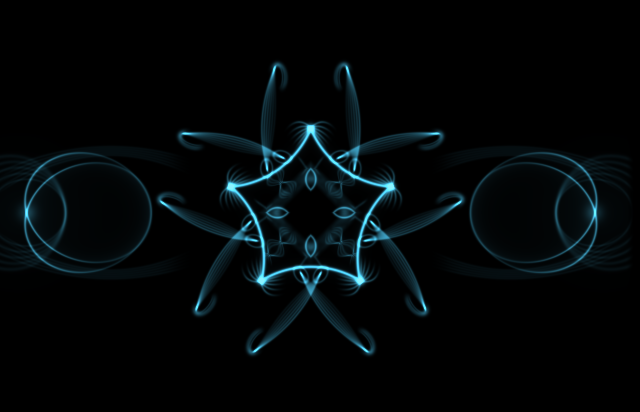
Write a Shadertoy shader that draws this background.

```glsl
// Glowing cyan filament star with ten curling arms, between two veiled side lobes on black.

const float TAU = 6.2831853;

float hash(vec2 p) {
    return fract(sin(dot(p, vec2(127.1, 311.7))) * 43758.5);
}

float noise(vec2 p) {
    vec2 i = floor(p), f = fract(p);
    f = f * f * (3.0 - 2.0 * f);
    return mix(mix(hash(i), hash(i + vec2(1, 0)), f.x),
               mix(hash(i + vec2(0, 1)), hash(i + vec2(1, 1)), f.x), f.y);
}

float line(float d, float width) {
    return exp(-d * d / (width * width));
}

// Soft window that is 1 between a and b
float span(float x, float a, float b, float soft) {
    return smoothstep(a - soft, a + soft, x) * (1.0 - smoothstep(b - soft, b + soft, x));
}

mat2 turn(float a) {
    return mat2(cos(a), -sin(a), sin(a), cos(a));
}

// Bundle of bowed strands with a curl at the far end
float arm(vec2 p) {
    float t = (p.y - 0.5) / 1.25, light = 0.0;
    float mask = span(t, 0.0, 1.0, 0.025);
    for (int i = 0; i < 6; i++) {
        float s = float(i) / 5.0;
        float x = 0.52 + 0.34 * t - 0.43 * t * t - s * 0.15 * sin(3.14 * clamp(t, 0.0, 1.0));
        float slope = (0.34 - 0.86 * t) / 1.25;
        light += line((p.x - x) / sqrt(1.0 + slope * slope), 0.014) * mix(0.36, 0.11, s);
    }
    light *= mask;
    for (int i = 0; i < 3; i++) {
        float s = float(i);
        vec2 c = (p - vec2(0.40, 1.62)) / vec2(0.06 + 0.025 * s, 0.14 + 0.015 * s);
        light += line((length(c) - 1.0) * 0.08, 0.014) * 0.23 * smoothstep(-0.9, 0.8, c.y - c.x);
    }
    // Loop where the arm joins the star
    vec2 root = (p - vec2(0.53, 0.53)) / vec2(0.07, 0.11);
    return light + line((length(root) - 1.0) * 0.08, 0.015) * 0.3;
}

// Feathers spreading from a star point; p.x is already mirrored
float plume(vec2 p) {
    float light = 0.9 * exp(-dot(p, p) * 450.0);
    for (int i = 0; i < 5; i++) {
        float s = float(i);
        float rise = 0.95 - 0.55 * s, bend = 3.4 - 0.8 * s;
        float y = rise * p.x - bend * p.x * p.x;
        float slope = rise - 2.0 * bend * p.x;
        light += line((p.y - y) / sqrt(1.0 + slope * slope), 0.015)
               * 0.42 * (1.0 - smoothstep(0.08, 0.33 - 0.03 * s, p.x));
    }
    return light;
}

// Smoky square frame, four lens nodes and diagonal chains of bubbles
float core(vec2 q) {
    vec2 m = abs(q);
    float s = m.x + m.y;
    float smoke = noise(q * 9.0) * 0.6 + noise(q * 21.0) * 0.4;
    float light = span(s, 0.40, 0.60, 0.05) * (0.06 + 0.16 * smoke);
    vec2 n = m.x > m.y ? m.yx : m;
    light += line(length(n + vec2(0.10, -0.40)) - 0.16, 0.015) * 0.55;
    light += 0.35 * exp(-dot(n - vec2(0, 0.4), n - vec2(0, 0.4)) * 260.0);
    light += line(n.x - 0.05 - 0.7 * abs(n.y - 0.53), 0.02) * span(n.y, 0.48, 0.66, 0.04) * 0.2;
    float along = s * 0.7071, across = abs(m.x - m.y) * 0.7071;
    for (int i = 0; i < 3; i++) {
        float w = (0.05 + 0.035 * float(i)) * abs(sin((along - 0.32) * 15.0 + 0.25 * float(i)));
        light += line(across - w, 0.017) * span(along, 0.34, 0.76, 0.04) * 0.17;
    }
    return light + exp(-across * across * 90.0) * span(along, 0.36, 0.7, 0.08) * 0.1 * smoke;
}

// Crossing ovals, outer veils and long streaks; q is mirrored in x and y
float lobe(vec2 q) {
    float light = 0.0;
    for (int i = 0; i < 2; i++) {
        float side = 1.0 - 2.0 * float(i);
        vec2 c = turn(0.35 * side) * (q - vec2(2.67, 0.06 * side));
        float oval = length(c / vec2(0.77, 0.64)) - 1.0;
        float edge = 0.22 + 0.4 * smoothstep(2.4, 3.4, q.x);
        light += line(oval * 0.7, 0.014) * edge;
        light += (1.0 - smoothstep(-0.03, 0.0, oval)) * (0.012 + 0.06 * exp(oval * 9.0));
    }
    for (int i = 0; i < 5; i++) {
        float s = float(i);
        vec2 c = (q - vec2(3.40 + 0.05 * s, 0.0)) / vec2(0.46 + 0.05 * s, 0.40 + 0.07 * s);
        light += line((length(c) - 1.0) * 0.5, 0.018) * 0.10;
        float y = 0.79 - 0.025 * s - (0.17 + 0.02 * s) * (q.x - 2.4) * (q.x - 2.4);
        light += line(q.y - y, 0.016) * span(q.x, 1.6, 3.6, 0.25) * 0.09;
    }
    light += 0.05 * exp(-3.0 * dot(q - vec2(3.5, 0), q - vec2(3.5, 0)));
    light += 0.3 * exp(-90.0 * dot(q - vec2(3.40, 0), q - vec2(3.40, 0)));
    return light * (1.0 - smoothstep(3.78, 3.88, q.x)) * smoothstep(1.3, 1.7, q.x);
}

void mainImage(out vec4 fragColor, in vec2 fragCoord) {
    vec2 q = (fragCoord - 0.5 * iResolution.xy) / iResolution.y;
    q = (q + vec2(0.0223, 0.0162)) * 4.94;
    float light = lobe(abs(q)), inside = 1.0;

    // Five rotated, mirrored sectors
    for (int k = 0; k < 5; k++) {
        vec2 p = turn(TAU * float(k) / 5.0) * q;
        p.x = abs(p.x);
        float arc = length(p - vec2(1.054, 1.451)) - 1.144;
        float within = 1.0 - smoothstep(1.02, 1.05, length(p));
        light += (line(arc, 0.021) * 0.5 + exp(-abs(arc) * 22.0) * 0.07) * within;
        inside *= smoothstep(-0.03, 0.03, arc);
        light += arm(p) + plume(p - vec2(0, 1.02));
    }
    light += core(q) * inside;

    vec3 color = vec3(0.30, 0.78, 0.95) * light * (0.65 + 0.35 * min(light, 1.0));
    fragColor = vec4(min(color, vec3(0.55, 0.95, 1.0)), 1.0);
}
```
